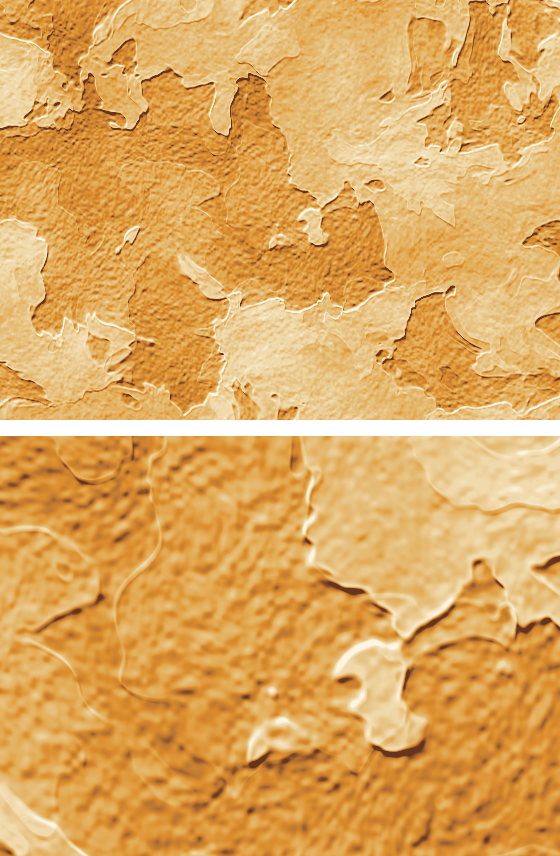
Top: the whole. Bottom: its middle third, enlarged.
Reproduce this texture procedurally as a WebGL 2 fragment shader.

```glsl
#version 300 es
precision highp float;

#define PLATE_SCALE 4.3
#define CHIP_SCALE 8.0
#define ROUGHNESS 0.57
#define WARP 0.17
#define EDGE 0.010
#define LIP_WIDTH 0.018
#define GRAIN_SCALE 105.0
#define LIGHT_STEP 0.0045
#define LIT_GAIN 1.4
#define SHADOW_GAIN 2.1
#define TONE_OFFSET 0.13

uniform vec2 u_resolution;
out vec4 fragColor;

float hash(vec2 p) {
    return fract(sin(dot(p, vec2(127.1, 311.7))) * 43758.5453);
}

float noise(vec2 p) {
    vec2 cell = floor(p);
    vec2 f = fract(p);
    f = f * f * (3.0 - 2.0 * f);
    float low = mix(hash(cell), hash(cell + vec2(1.0, 0.0)), f.x);
    float high = mix(hash(cell + vec2(0.0, 1.0)), hash(cell + 1.0), f.x);
    return mix(low, high, f.y);
}

float fbm(vec2 p, int octaves) {
    float sum = 0.0, weight = 1.0, total = 0.0;
    for (int i = 0; i < octaves; i++) {
        sum += weight * noise(p);
        total += weight;
        weight *= ROUGHNESS;
        p = mat2(1.6, 1.2, -1.2, 1.6) * p + 7.3;
    }
    return sum / total;
}

float lipAt(float d) {
    return exp(-d * d / (LIP_WIDTH * LIP_WIDTH));
}

// Returns height, plate cover, chip cover and raised lip
vec4 plaster(vec2 p) {
    vec2 bend = vec2(fbm(p * 5.0 + 3.7, 3), fbm(p * 5.0 + 17.2, 3)) - 0.5;
    vec2 q = p + WARP * bend;

    // Signed fields of the large plates and the smaller flakes
    float rim = 0.14 * (length(p - vec2(0.62, 0.52)) - 0.42);
    float plateField = fbm(q * PLATE_SCALE + 11.4, 5) - 0.5 + rim;
    float chipField = fbm(q * CHIP_SCALE + 31.8, 4) - 0.53;
    float plate = smoothstep(-EDGE, EDGE, plateField);
    float chip = smoothstep(-EDGE, EDGE, chipField);

    // Edges fade in and out along their length
    float plateRise = mix(0.4, 1.4, noise(p * 7.0 + 5.1));
    float chipRise = mix(0.0, 1.1, noise(p * 9.0 + 23.6));
    float lip = lipAt(plateField) * plateRise + 0.7 * lipAt(chipField) * chipRise;

    // Stippled ground, with smoother folds on the plates
    vec2 g = p + 0.06 * bend;
    float grain = noise(g * GRAIN_SCALE) + 0.5 * noise(g * GRAIN_SCALE * 1.7 + 4.3);
    float folds = fbm(q * 17.0 + 41.0, 3);
    float height = plate * plateRise + 0.8 * chip * chipRise + 0.6 * lip;
    height += grain * mix(1.15, 0.6, plate) + folds * mix(1.0, 2.6, plate);
    return vec4(height, plate, chip, lip);
}

float band(float low, float high, float tone) {
    return clamp((tone - low) / (high - low), 0.0, 1.0);
}

vec3 ochre(float tone) {
    vec3 c = vec3(0.40, 0.20, 0.11);
    c = mix(c, vec3(0.73, 0.46, 0.20), band(-2.6, -1.6, tone));
    c = mix(c, vec3(0.86, 0.55, 0.17), band(-1.6, -0.8, tone));
    c = mix(c, vec3(0.89, 0.67, 0.33), band(-0.8, -0.1, tone));
    c = mix(c, vec3(0.90, 0.75, 0.49), band(-0.1, 0.6, tone));
    c = mix(c, vec3(0.94, 0.85, 0.67), band(0.6, 1.4, tone));
    return mix(c, vec3(0.99, 0.96, 0.89), band(1.6, 2.6, tone));
}

void main() {
    vec2 p = gl_FragCoord.xy / u_resolution.y;
    vec2 toLight = normalize(vec2(-0.4, 0.9));
    vec4 here = plaster(p);
    float relief = here.x - plaster(p + toLight * LIGHT_STEP).x;

    // Pigment: deep ground, pale plates, slow stains
    float tone = TONE_OFFSET + mix(-0.72, 0.5, here.y);
    tone += 0.45 * (here.z - 0.4) + 0.35 * here.w;
    tone += 2.2 * (fbm(p * 5.0 + 61.0, 4) - 0.5);
    tone += 0.6 * (noise(p * 170.0) - 0.5);

    // Lit rims and narrow shadows
    tone += LIT_GAIN * max(relief, 0.0) + SHADOW_GAIN * min(relief, 0.0);
    fragColor = vec4(ochre(tone), 1.0);
}
```
